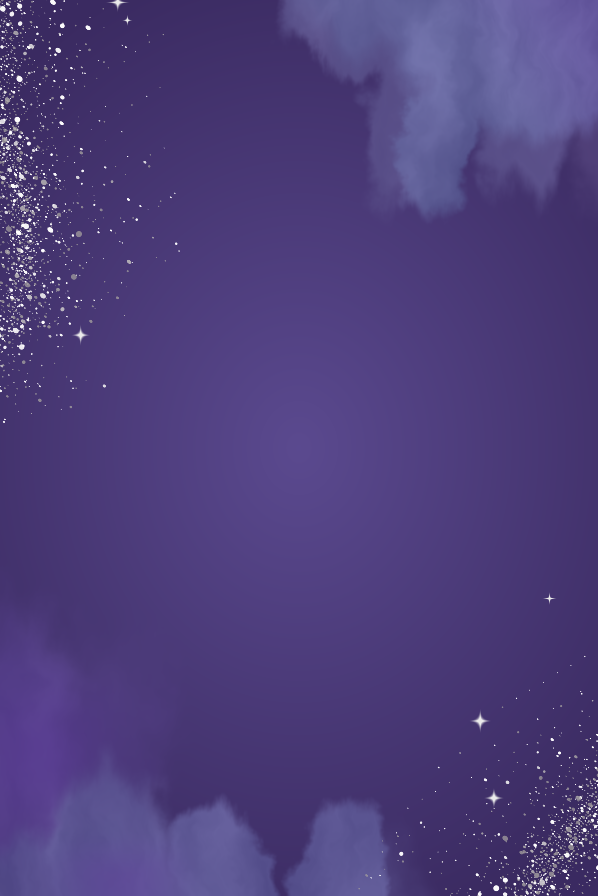
A Shadertoy shader for this background:

```glsl
// Violet backdrop with smoky clouds in two corners and silver glitter in the others.
#define GLOW_COLOR   vec3(0.355, 0.288, 0.560)
#define EDGE_COLOR   vec3(0.228, 0.165, 0.380)
#define BLUE_SMOKE   vec3(0.390, 0.393, 0.615)
#define VIOLET_SMOKE vec3(0.375, 0.280, 0.600)
#define DUSK_SMOKE   vec3(0.330, 0.265, 0.490)
#define SILVER       vec3(0.620, 0.600, 0.610)
#define ROUGHNESS    0.050
#define GLITTER_LAYERS 4

float hash(vec2 p) {
    return fract(sin(dot(p, vec2(127.1, 311.7))) * 43758.5453);
}

float noise(vec2 p) {
    vec2 i = floor(p), f = fract(p);
    f = f * f * (3.0 - 2.0 * f);
    return mix(mix(hash(i), hash(i + vec2(1, 0)), f.x),
               mix(hash(i + vec2(0, 1)), hash(i + vec2(1, 1)), f.x), f.y);
}

float fbm(vec2 p) {
    float sum = 0.0, amp = 0.5;
    for (int i = 0; i < 5; i++) {
        sum += amp * noise(p);
        p = mat2(1.6, 1.2, -1.2, 1.6) * p;
        amp *= 0.5;
    }
    return sum;
}

// Coverage of a squarish puff; softness is relative to its radius.
float puff(vec2 p, vec2 center, vec2 radius, float softness) {
    vec2 q = abs(p - center) / radius;
    float d = pow(dot(q * q, q), 1.0 / 3.0);
    return 1.0 - smoothstep(1.0 - softness, 1.0 + 0.1 * softness, d);
}

// Four-pointed sparkle with thin concave arms.
float sparkle(vec2 p, vec2 center, float size) {
    vec2 q = pow(abs(p - center) / size, vec2(0.42));
    return 1.0 - smoothstep(0.65, 1.08, q.x + q.y);
}

// Glitter density: x is the dense ribbon, y the wide scatter around it.
vec2 glitterDensity(vec2 p) {
    float bend = p.y - 1.1;
    float left = abs(p.x - max(0.042 - 1.1 * bend * bend, 0.005));
    float right = abs(dot(p - vec2(0.885, 0.0), vec2(0.82, -0.57)));
    float leftFade = smoothstep(0.74, 1.1, p.y) * step(p.x, 0.4);
    float rightFade = (1.0 - smoothstep(0.15, 0.65, p.y)) * step(0.6, p.x);
    float leftCore = smoothstep(0.88, 1.0, p.y) * (1.0 - smoothstep(1.2, 1.4, p.y));
    float rightCore = 1.0 - smoothstep(0.20, 0.38, p.y);
    return vec2(exp(-left * left / 0.0004) * leftCore * leftFade
              + exp(-right * right / 0.0007) * rightCore * rightFade,
                exp(-left / 0.058) * leftFade + 0.75 * exp(-right / 0.058) * rightFade);
}

vec3 addGlitter(vec3 color, vec2 p) {
    mat2 turn = mat2(0.8, 0.6, -0.6, 0.8);
    float cells = 200.0;
    for (int i = 0; i < GLITTER_LAYERS; i++) {
        vec2 grid = turn * p * cells;
        vec2 id = floor(grid), seed = id + 37.0 * float(i);
        vec2 density = glitterDensity((id + 0.5) * turn / cells);
        // The offset keeps empty regions empty where the hash is zero.
        float chance = dot(density, vec2(0.45, 0.42)) - 0.004;
        vec2 jitter = 0.28 + 0.44 * vec2(hash(seed + 3.1), hash(seed + 7.7));
        vec2 q = grid - id - jitter;
        q.y *= 0.9 + 0.6 * hash(seed + 9.4);
        float radius = mix(0.13, 0.28, hash(seed + 5.3));
        float blur = 0.5 * cells / iResolution.x;
        float spot = 1.0 - smoothstep(radius - blur, radius + blur, length(q));
        float tone = hash(seed + 1.9);
        vec3 fleck = mix(SILVER, vec3(1.0), smoothstep(0.3, 0.7, tone));
        color = mix(color, fleck, spot * step(hash(seed), chance) * (0.75 + 0.25 * tone));
        cells *= 0.64;
    }
    return color;
}

vec3 addTopClouds(vec3 color, vec2 p, vec2 w, float streak) {
    vec3 body = mix(BLUE_SMOKE, VIOLET_SMOKE, 0.55 * smoothstep(0.75, 1.05, p.x + 0.6 * (p.y - 1.4)));
    body += 0.20 * (streak - 0.48);
    vec3 fold = mix(DUSK_SMOKE, body, 0.45);
    // Dim trailing folds, then the bright folds above them.
    color = mix(color, DUSK_SMOKE, 0.8 * puff(w, vec2(1.02, 1.27), vec2(0.085, 0.16), 0.5));
    color = mix(color, fold, 0.85 * puff(w, vec2(0.87, 1.32), vec2(0.092, 0.165), 0.3));
    color = mix(color, fold, 0.85 * puff(w, vec2(0.69, 1.31), vec2(0.085, 0.18), 0.3));
    color = mix(color, body - 0.015, 0.9 * puff(w, vec2(0.725, 1.31), vec2(0.063, 0.185), 0.2));
    color = mix(color, fold, 0.9 * puff(w, vec2(0.86, 1.60), vec2(0.42, 0.265), 0.07));
    color = mix(color, body, 0.85 * puff(w, vec2(0.87, 1.62), vec2(0.42, 0.27), 0.22));
    return mix(color, body, 0.95 * puff(w, vec2(0.92, 1.50), vec2(0.29, 0.25), 0.2));
}

vec3 addBottomClouds(vec3 color, vec2 p, vec2 w, float streak) {
    vec3 front = mix(VIOLET_SMOKE, BLUE_SMOKE, 0.75) * 0.97 + 0.18 * (streak - 0.48);
    vec3 back = VIOLET_SMOKE * vec3(0.93, 0.94, 0.93) + 0.09 * (streak - 0.48);
    color = mix(color, back, 0.4 * puff(w, vec2(0.18, 0.23), vec2(0.12, 0.25), 0.7));
    color = mix(color, back, 0.9 * puff(w, vec2(0.02, 0.23), vec2(0.13, 0.30), 0.5));
    color = mix(color, vec3(0.35, 0.23, 0.58), 0.6 * puff(p, vec2(0.07, 0.24), vec2(0.16, 0.15), 1.0));
    color = mix(color, front, 0.4 * puff(w, vec2(0.60, 0.0), vec2(0.12, 0.12), 0.8));
    color = mix(color, front, 0.95 * puff(w, vec2(0.56, 0.0), vec2(0.08, 0.155), 0.2));
    color = mix(color, front, 0.95 * puff(w, vec2(0.38, -0.01), vec2(0.09, 0.16), 0.18));
    color = mix(color, front, 0.8 * puff(w, vec2(0.14, -0.02), vec2(0.30, 0.14), 0.4));
    color = mix(color, front, 0.85 * puff(w, vec2(0.19, 0.01), vec2(0.125, 0.22), 0.35));
    return mix(color, VIOLET_SMOKE, 0.7 * puff(p, vec2(0.20, 0.02), vec2(0.14, 0.09), 1.0));
}

void mainImage(out vec4 fragColor, in vec2 fragCoord) {
    vec2 p = fragCoord / iResolution.xy * vec2(1.0, 1.5);

    // Radial glow
    float falloff = length((p - vec2(0.5, 0.75)) / vec2(1.0, 1.2)) / 0.7;
    vec3 color = mix(GLOW_COLOR, EDGE_COLOR, clamp(falloff, 0.0, 1.0));

    // Smoke, with its outlines warped by noise
    vec2 warp = vec2(fbm(p * 14.0), fbm(p * vec2(22.0, 9.0) + 31.0)) - 0.48;
    vec2 w = p + 2.0 * ROUGHNESS * warp;
    float streak = fbm(w * vec2(13.0, 5.0) + 4.0);
    color = addTopClouds(color, p, w, streak);
    color = addBottomClouds(color, p, w, streak);

    // Glitter and sparkles
    color = addGlitter(color, p);
    float shine = sparkle(p, vec2(0.197, 1.496), 0.024) + sparkle(p, vec2(0.213, 1.466), 0.013)
                + sparkle(p, vec2(0.135, 0.939), 0.024) + sparkle(p, vec2(0.803, 0.293), 0.028)
                + sparkle(p, vec2(0.826, 0.164), 0.026) + sparkle(p, vec2(0.919, 0.498), 0.013);
    color = mix(color, vec3(0.92), min(shine, 1.0));
    fragColor = vec4(color, 1.0);
}
```
